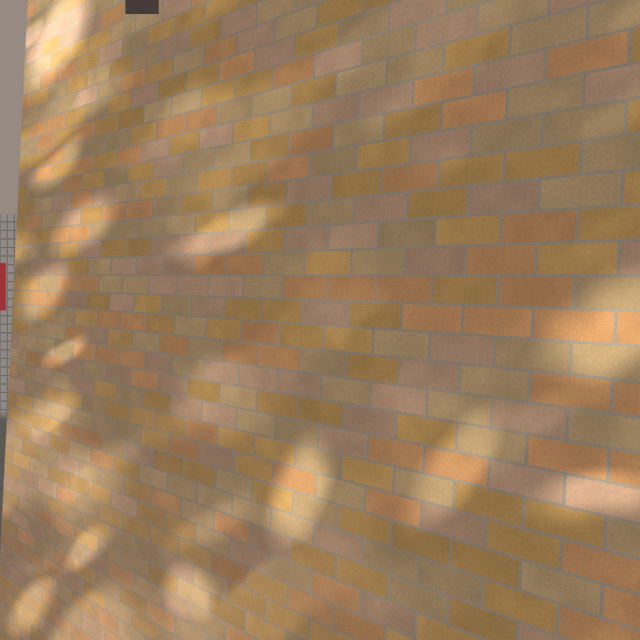
A WebGL 2 fragment shader for this texture:

```glsl
#version 300 es
precision highp float;
// A wall of yellow, tan and rosy bricks in running bond, seen at an angle, with
// dappled sun. The canvas is projected onto the wall plane, split into courses
// and bricks, then lit by soft pools and stretched noise.

uniform vec2 u_resolution;
out vec4 outColor;

const float VANISH = 0.66;         // distance of the vanishing line left of the canvas
const float EYE_LEVEL = 0.570;     // height at which the courses run level
const float LEAN = 0.05;           // tilt of the upright joints
const float BRICK_SCALE = 18.81;
const float COURSE_SCALE = 29.9;
const float BOND_SHIFT = 0.07;
const float WALL_EDGE = 0.022;
const vec2 JOINT = vec2(0.021, 0.046);   // half widths, in bricks and courses

const vec3 YELLOW = vec3(0.575, 0.450, 0.275);
const vec3 TAN    = vec3(0.555, 0.465, 0.345);
const vec3 ORANGE = vec3(0.600, 0.440, 0.300);
const vec3 ROSE   = vec3(0.565, 0.455, 0.375);
const vec3 MORTAR = vec3(0.490, 0.450, 0.405);
const vec3 SUN    = vec3(1.58, 1.58, 1.52);

float hash(vec2 p) {
    return fract(sin(dot(p, vec2(127.1, 311.7))) * 43758.5453);
}

float noise(vec2 p) {
    vec2 i = floor(p), f = fract(p);
    f = f * f * (3.0 - 2.0 * f);
    return mix(mix(hash(i), hash(i + vec2(1, 0)), f.x),
               mix(hash(i + vec2(0, 1)), hash(i + vec2(1, 1)), f.x), f.y);
}

vec2 turn(vec2 p, float angle) {
    float c = cos(angle), s = sin(angle);
    return vec2(c * p.x + s * p.y, c * p.y - s * p.x);
}

// Soft elliptical patch of sunlight
float pool(vec2 p, vec2 center, vec2 radius, float angle) {
    return 1.0 - smoothstep(0.35, 1.25, length(turn(p - center, angle) / radius));
}

float box(vec2 p, vec2 center, vec2 halfSize) {
    vec2 d = abs(p - center) - halfSize;
    return 1.0 - smoothstep(-0.001, 0.001, max(d.x, d.y));
}

float sunlight(vec2 p) {
    vec2 warped = p + 0.025 * (vec2(noise(p * 14.0), noise(p * 14.0 + 31.0)) - 0.5);

    // Broad gaps between the leaves
    float light = 0.85 * pool(warped, vec2(0.35, 0.635), vec2(0.10, 0.036), 0.35);
    light = max(light, pool(warped, vec2(0.47, 0.235), vec2(0.048, 0.09), -0.25));
    light = max(light, 0.95 * pool(warped, vec2(0.97, 0.49), vec2(0.14, 0.075), 0.5));
    light = max(light, 0.85 * pool(warped, vec2(0.94, 0.23), vec2(0.12, 0.045), 0.2));
    light = max(light, 0.70 * pool(warped, vec2(0.71, 0.27), vec2(0.12, 0.045), 0.8));
    light = max(light, pool(warped, vec2(0.09, 0.95), vec2(0.045, 0.12), -0.4));
    light = max(light, 0.9 * pool(warped, vec2(0.30, 0.06), vec2(0.05, 0.055), 0.3));

    // Small spots scattered down the far end
    for (int i = 0; i < 10; i++) {
        float n = float(i);
        vec2 spot = vec2(0.04 + 0.13 * hash(vec2(n, 3.0)), (n + 0.5) / 10.0);
        vec2 radius = vec2(0.05, 0.025) * (0.7 + 0.7 * hash(vec2(n, 8.0)));
        light = max(light, 0.85 * pool(warped, spot, radius, 0.8));
    }

    // Blurred dapple, strongest at the far end
    float leaves = smoothstep(0.45, 0.9, noise(turn(warped, 0.65) * vec2(8.0, 17.0)));
    return max(light, leaves * mix(0.65, 0.18, smoothstep(0.1, 0.6, p.x)));
}

void main() {
    vec2 p = gl_FragCoord.xy / u_resolution;

    // Project onto the wall, in bricks and courses
    float along = p.x + LEAN * (EYE_LEVEL - p.y);
    vec2 wall = vec2(-BRICK_SCALE / (along + VANISH),
                     COURSE_SCALE * (p.y - EYE_LEVEL) / (p.x + VANISH));
    vec2 blur = fwidth(wall);
    float course = floor(wall.y);
    wall.x += BOND_SHIFT + 0.5 * mod(course + 1.0, 2.0);
    vec2 id = floor(wall);
    vec2 edge = 0.5 - abs(fract(wall) - 0.5);
    vec2 inside = smoothstep(JOINT - 0.6 * blur, JOINT + 0.6 * blur, edge);

    // Fired clay: one of four tones, with clouding and grain
    float pick = hash(id + 17.0);
    vec3 clay = pick < 0.34 ? YELLOW : pick < 0.60 ? TAN : pick < 0.80 ? ORANGE : ROSE;
    clay = mix(clay, ROSE, 0.45 * (1.0 - smoothstep(0.0, 0.9, p.x + p.y)));
    clay *= 0.95 + 0.09 * hash(id + 5.0);
    clay *= 0.96 + 0.08 * noise(wall * vec2(3.0, 1.5) + id * 7.0);
    vec3 color = mix(MORTAR, clay, inside.x * inside.y);
    color *= 0.97 + 0.06 * noise(wall * vec2(45.0, 18.0));

    // Sun and shade
    float light = sunlight(p);
    color *= mix(vec3(1.0), SUN, light);
    color += 0.16 * pow(light, 3.0) * pool(p, vec2(0.08, 0.93), vec2(0.06, 0.16), -0.4);

    // Dark vent at the top
    float vent = box(p, vec2(0.222, 0.992), vec2(0.026, 0.014) + 0.0);
    color = mix(color, vec3(0.27, 0.23, 0.22), vent);

    // Plain strip beyond the end of the wall, with pale tiles and a red panel
    vec2 tile = abs(fract(p * vec2(90.0, 75.0)) - 0.5);
    vec3 tiles = vec3(0.56, 0.54, 0.52) - 0.12 * smoothstep(0.36, 0.48, max(tile.x, tile.y));
    vec3 beyond = mix(tiles, vec3(0.59, 0.54, 0.51), smoothstep(0.663, 0.667, p.y));
    beyond = mix(vec3(0.36, 0.35, 0.33), beyond, smoothstep(0.34, 0.36, p.y));
    beyond = mix(beyond, vec3(0.62, 0.20, 0.22), box(p, vec2(0.003, 0.552), vec2(0.006, 0.037)));
    color = mix(beyond, color, smoothstep(WALL_EDGE - 0.0015, WALL_EDGE + 0.0015, along));

    outColor = vec4(color, 1.0);
}
```
